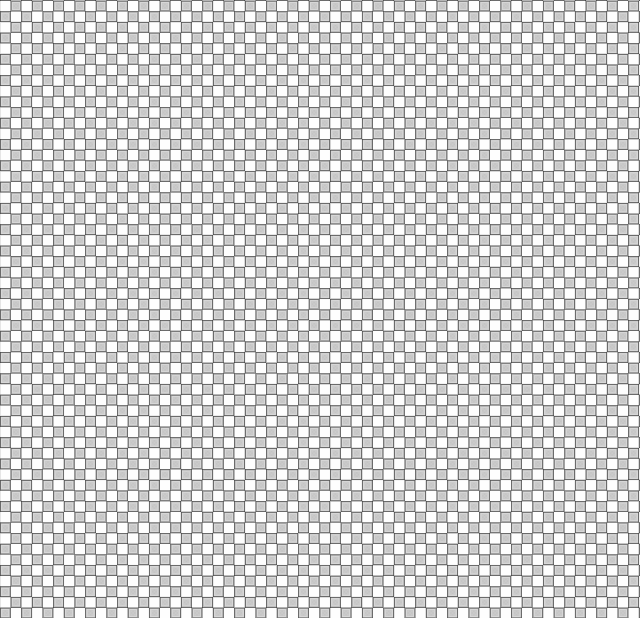
Write a Shadertoy shader that draws this pattern.

```glsl
// Fine checkerboard of white and grey squares, about 60 across and 58 down.
// Each grey square has a thin dark outline, a pale inner rim and a faintly
// stippled core, all taken from one signed distance to the nearest edge.

#define CELLS_ACROSS 60.1
#define TOP_OFFSET 0.067
#define LINE_OUTER -0.02
#define LINE_INNER 0.092
#define CORE_INSET 0.22
#define STIPPLE_COUNT 3.0
#define STIPPLE_DEPTH 0.015
#define WHITE 0.997
#define RIM_GREY 0.845
#define CORE_GREY 0.785
#define LINE_GREY 0.42
#define CORNER_GREY 0.27

const float TAU = 6.28318;

// Share of a pixel lying past an edge, as a linear ramp that keeps line weight even
float coverage(float edge, float value, float width) {
    return clamp((value - edge) / width + 0.5, 0.0, 1.0);
}

// Fine crossed waves, fading out when too small to resolve
float stipple(vec2 local, float pixel) {
    vec2 wave = cos(TAU * STIPPLE_COUNT * local);
    float visible = 1.0 - smoothstep(0.4, 0.6, pixel * STIPPLE_COUNT);
    return STIPPLE_DEPTH * wave.x * wave.y * visible;
}

void mainImage(out vec4 fragColor, in vec2 fragCoord) {
    // Square grid measured from the top left, in units of one square
    float pixel = CELLS_ACROSS / iResolution.x;
    vec2 grid = vec2(fragCoord.x, iResolution.y - fragCoord.y) * pixel;
    grid.y -= TOP_OFFSET;
    vec2 cell = floor(grid);
    vec2 local = grid - cell;
    float width = 0.85 * pixel;

    // Edge distance, positive inside grey squares and negative in white ones
    vec2 toEdge = min(local, 1.0 - local);
    float isGrey = mod(cell.x + cell.y, 2.0);
    float inside = min(toEdge.x, toEdge.y) * (isGrey * 2.0 - 1.0);

    // Grey fill: pale rim around a stippled core
    float core = CORE_GREY + stipple(local, pixel);
    float fill = mix(RIM_GREY, core, coverage(CORE_INSET, inside, width));

    // Outline, darkest where squares meet at a corner
    float corner = 1.0 - coverage(0.06, max(toEdge.x, toEdge.y), width);
    float line = mix(LINE_GREY, CORNER_GREY, corner);

    // Blend the three bands by their share of the pixel
    float pastOuter = coverage(LINE_OUTER, inside, width);
    float pastInner = coverage(LINE_INNER, inside, width);
    float shade = WHITE * (1.0 - pastOuter)
                + line * (pastOuter - pastInner)
                + fill * pastInner;
    fragColor = vec4(vec3(shade), 1.0);
}
```
